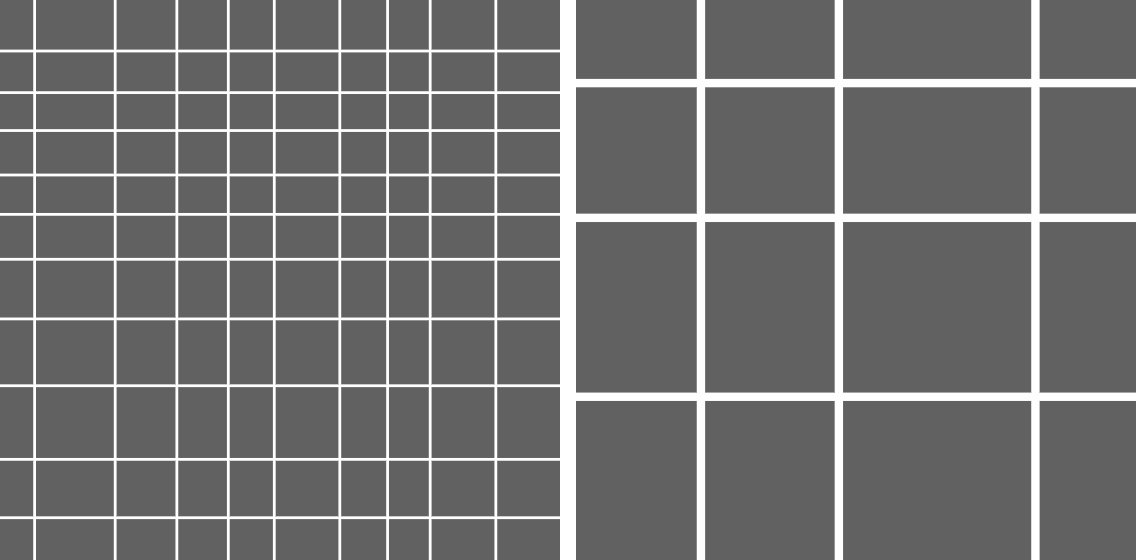
Left: the whole. Right: its middle third, enlarged.
A Shadertoy shader for this pattern:

```glsl
// Draws a grey field divided by thin white lines into an uneven grid of 10 by 11 cells.

const int LINE_COUNT = 10;
const float LINE_WIDTH = 0.005;
const vec3 FIELD_COLOUR = vec3(0.38);
const vec3 LINE_COLOUR = vec3(0.995);

// Cell sizes as shares of the canvas; the last column runs past the edge.
const float COLUMN_WIDTHS[LINE_COUNT] = float[](
    0.0618, 0.1439, 0.1101, 0.0919, 0.0821, 0.1170, 0.0853, 0.0761, 0.1172, 0.2);
const float ROW_HEIGHTS[LINE_COUNT] = float[](
    0.0755, 0.1042, 0.1315, 0.1193, 0.1065, 0.0802, 0.0703, 0.0794, 0.0677, 0.0743);

// Distance along one axis to the nearest boundary between cells.
float boundaryDistance(float position, float sizes[LINE_COUNT]) {
    float boundary = 0.0;
    float nearest = 1.0;
    for (int i = 0; i < LINE_COUNT; i++) {
        boundary += sizes[i];
        nearest = min(nearest, abs(position - boundary));
    }
    return nearest;
}

// Smooth coverage of a line, softened over one pixel.
float lineCoverage(float dist, float width, float pixel) {
    return clamp(0.5 + (0.5 * width - dist) / pixel, 0.0, 1.0);
}

void mainImage(out vec4 fragColor, in vec2 fragCoord) {
    vec2 uv = fragCoord / iResolution.xy;
    vec2 pixel = 1.0 / iResolution.xy;

    // Vertical and horizontal rules merge where they cross.
    float vertical = lineCoverage(boundaryDistance(uv.x, COLUMN_WIDTHS), LINE_WIDTH, pixel.x);
    float horizontal = lineCoverage(boundaryDistance(uv.y, ROW_HEIGHTS), LINE_WIDTH, pixel.y);

    vec3 colour = mix(FIELD_COLOUR, LINE_COLOUR, max(vertical, horizontal));
    fragColor = vec4(colour, 1.0);
}
```
